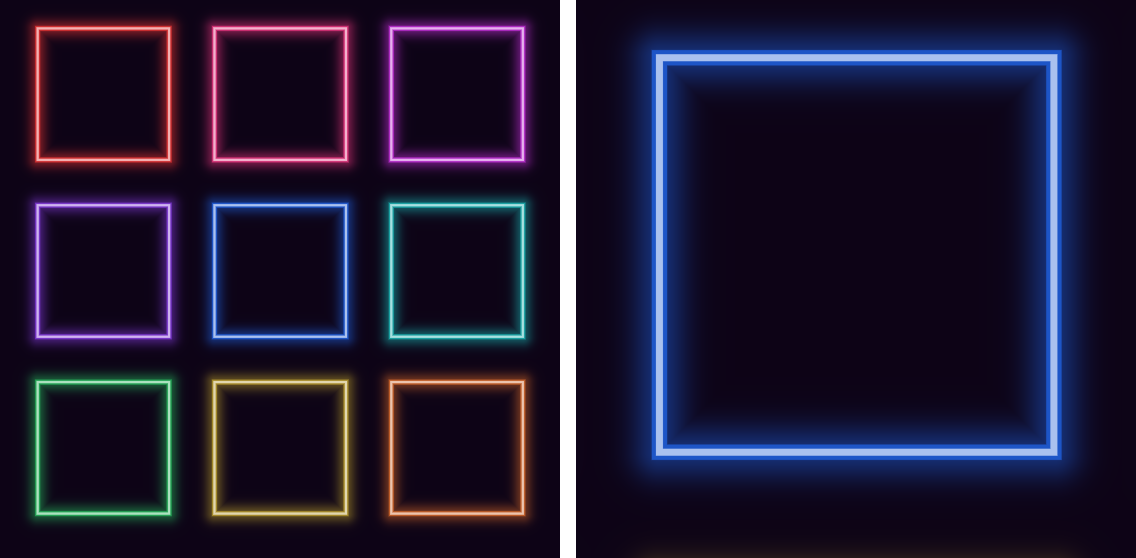
Left, the full canvas; right, a detail of the centre.
Write a Shadertoy shader that draws this background.

```glsl
// Nine glowing neon square frames in a three by three grid on dark violet.
// Each cell measures the distance to its frame, then layers a soft halo,
// a saturated tube and a pale core in that cell's own hue.
#define GRID 3.0
#define PITCH 0.3158
#define HALF_SIDE 0.1174
#define GRID_CENTER vec2(0.0004, 0.0143)
#define CORE_HALF 0.0021
#define TUBE_HALF 0.0046
#define HALO_WIDTH 0.0165
#define HALO_GAIN 0.46
#define CORE_WHITENESS 0.62
#define BACKGROUND vec3(0.050, 0.012, 0.086)

// Hues in reading order, from the top left
const vec3 HUES[9] = vec3[9](
    vec3(0.88, 0.20, 0.20), vec3(0.88, 0.20, 0.48), vec3(0.74, 0.18, 0.82),
    vec3(0.50, 0.22, 0.84), vec3(0.12, 0.36, 0.84), vec3(0.10, 0.68, 0.68),
    vec3(0.15, 0.69, 0.35), vec3(0.70, 0.59, 0.17), vec3(0.80, 0.39, 0.16));

// Signed distance to a square, rounded outside its corners
float roundDistance(vec2 p, float halfSide) {
    vec2 q = abs(p) - halfSide;
    return length(max(q, 0.0)) + min(max(q.x, q.y), 0.0);
}

// Signed distance to a square, keeping sharp corners
float sharpDistance(vec2 p, float halfSide) {
    vec2 q = abs(p) - halfSide;
    return max(q.x, q.y);
}

// Smooth coverage of a line around distance zero
float lineMask(float d, float halfWidth, float blur) {
    return 1.0 - smoothstep(halfWidth - blur, halfWidth + blur, abs(d));
}

void mainImage(out vec4 fragColor, in vec2 fragCoord) {
    float pixel = 1.0 / iResolution.x;
    vec2 p = (fragCoord - 0.5 * iResolution.xy) * pixel - GRID_CENTER;

    // Nearest cell and the position inside it
    float last = 0.5 * (GRID - 1.0);
    vec2 cell = clamp(floor(p / PITCH + 0.5), -last, last);
    vec2 local = p - cell * PITCH;
    int index = int(last - cell.y) * int(GRID) + int(cell.x + last);
    vec3 hue = HUES[index];

    // Halo: a soft bell with a faint wide tail
    float glowDist = abs(roundDistance(local, HALF_SIDE));
    float bell = glowDist / HALO_WIDTH;
    float halo = HALO_GAIN * exp(-bell * bell) + 0.04 * exp(-bell);
    vec3 color = BACKGROUND + (hue - BACKGROUND) * halo;

    // Tube and bright core
    float lineDist = sharpDistance(local, HALF_SIDE);
    color = mix(color, hue, 0.85 * lineMask(lineDist, TUBE_HALF, 0.8 * pixel));
    vec3 core = mix(hue, vec3(1.0), CORE_WHITENESS);
    color = mix(color, core, lineMask(lineDist, CORE_HALF, 0.7 * pixel));

    fragColor = vec4(color, 1.0);
}
```
